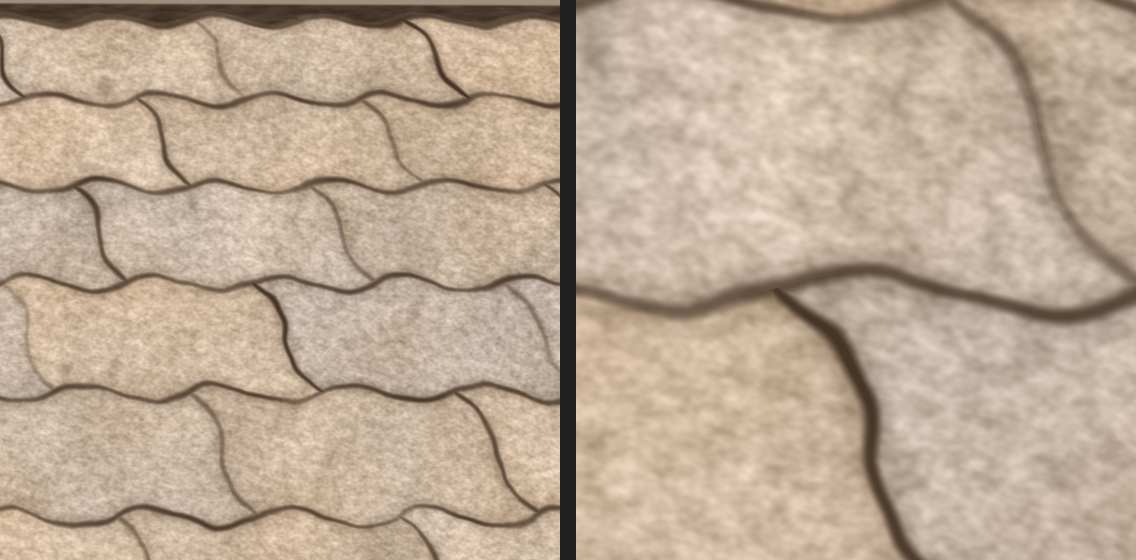
Left, the full canvas; right, a detail of the centre.
Give the GLSL for this texture, as a Shadertoy shader.

```glsl
const float PI = 3.14159265;

float hash(vec2 p) {
    return fract(sin(dot(p, vec2(127.1, 311.7))) * 43758.545);
}

vec2 gradient(vec2 cell) {
    float angle = 2.0 * PI * hash(cell);
    return vec2(cos(angle), sin(angle));
}

float noise(vec2 p) {
    vec2 i = floor(p), f = fract(p);
    vec2 s = f * f * f * (f * (f * 6.0 - 15.0) + 10.0);
    vec2 e = vec2(0.0, 1.0);
    float low = mix(dot(gradient(i), f), dot(gradient(i + e.yx), f - e.yx), s.x);
    float high = mix(dot(gradient(i + e.xy), f - e.xy), dot(gradient(i + e.yy), f - e.yy), s.x);
    return mix(low, high, s.y);
}

float fbm(vec2 p) {
    float sum = 0.0, amplitude = 1.0;
    for (int k = 0; k < 3; k++) {
        sum += amplitude * noise(p);
        p = mat2(1.6, 1.2, -1.2, 1.6) * p + 7.3;
        amplitude *= 0.6;
    }
    return sum;
}

// Soft groove profile: dark core with a faint shoulder
float groove(float dist, float width) {
    float core = 1.0 - smoothstep(0.1 * width, 1.3 * width, dist);
    float shoulder = 1.0 - smoothstep(0.0, 3.5 * width, dist);
    return 0.8 * core + 0.2 * shoulder;
}

void mainImage(out vec4 fragColor, in vec2 fragCoord) {
    vec2 uv = fragCoord / iResolution.xy;
    vec2 p = vec2(uv.x, 1.0 - uv.y);

    // Perspective ground plane: pavers grow towards the viewer
    float paverWidth = 0.3724 + 0.145 * p.y;
    float depth = 7.454 * (1.0 / 0.378 - 1.0 / paverWidth);
    float along = p.x / paverWidth - 0.2 * depth;
    along += 0.012 * noise(p * 24.0);

    // Wavy courses, offset by half a paver, with S-shaped end joints
    float course = depth + 0.07 * cos(4.0 * PI * (along - 0.02)) + 0.045 * noise(p * 17.0 + 4.0);
    float row = floor(course);
    float across = along - 0.914 + 0.5 * row - 0.04 * sin(2.0 * PI * fract(course));
    vec2 paver = vec2(floor(across), row);
    float joint = round(across);

    // Joint distances in canvas units
    float courseDist = abs(course - round(course)) * paverWidth * paverWidth / 1.081;
    float endDist = abs(across - joint) * paverWidth * 0.85;
    float wear = noise(p * 9.0 + 21.0);
    float endStrength = 0.66 + 0.3 * cos(2.1 * (row - 1.5)) * cos(PI * joint);
    float courseGroove = groove(courseDist, 0.0062 + 0.003 * wear) * (0.76 + 0.45 * wear);
    float endGroove = groove(endDist, 0.006 + 0.003 * wear) * (endStrength + 0.3 * wear);
    float dirt = clamp(max(courseGroove, endGroove), 0.0, 1.0);

    // Stone tone: paver tint, blotches and slanted sandy grain
    vec2 slanted = vec2(p.x + 0.4 * p.y, p.y - 0.3 * p.x);
    float tone = 0.68 + 0.24 * (hash(paver + 3.0) - 0.5);
    tone += 0.28 * fbm(p * 8.0 + paver * 5.0);
    tone += 0.42 * fbm(slanted * vec2(42.0, 62.0));
    tone += 0.28 * noise(slanted.yx * vec2(150.0, 115.0));
    tone -= 0.22 * exp(-min(courseDist, endDist) * 60.0);
    vec3 color = mix(vec3(0.62, 0.54, 0.455), vec3(0.90, 0.82, 0.745), clamp(tone, -0.2, 1.2));
    color += vec3(0.016, 0.0, -0.024) * (2.0 * hash(paver + 17.0) - 1.0 + noise(p * 5.0));

    // Scattered stains
    float stain = smoothstep(0.46, 0.68, noise(p * vec2(13.0, 10.0) + 31.0));
    color = mix(color, vec3(0.42, 0.35, 0.29), 0.55 * stain);
    color = mix(color, vec3(0.28, 0.21, 0.155), dirt);

    // Dark gutter along the top with a pale curb strip
    float gutter = 1.0 - smoothstep(-0.08, 0.06, course);
    vec3 soil = vec3(0.28, 0.22, 0.17) + 0.07 * fbm(p * vec2(18.0, 70.0));
    color = mix(color, soil, gutter);
    float curb = 1.0 - smoothstep(0.003, 0.009, p.y - 0.004 * p.x);
    color = mix(color, vec3(0.62, 0.56, 0.49), curb);

    fragColor = vec4(clamp(color, 0.0, 1.0), 1.0);
}
```
